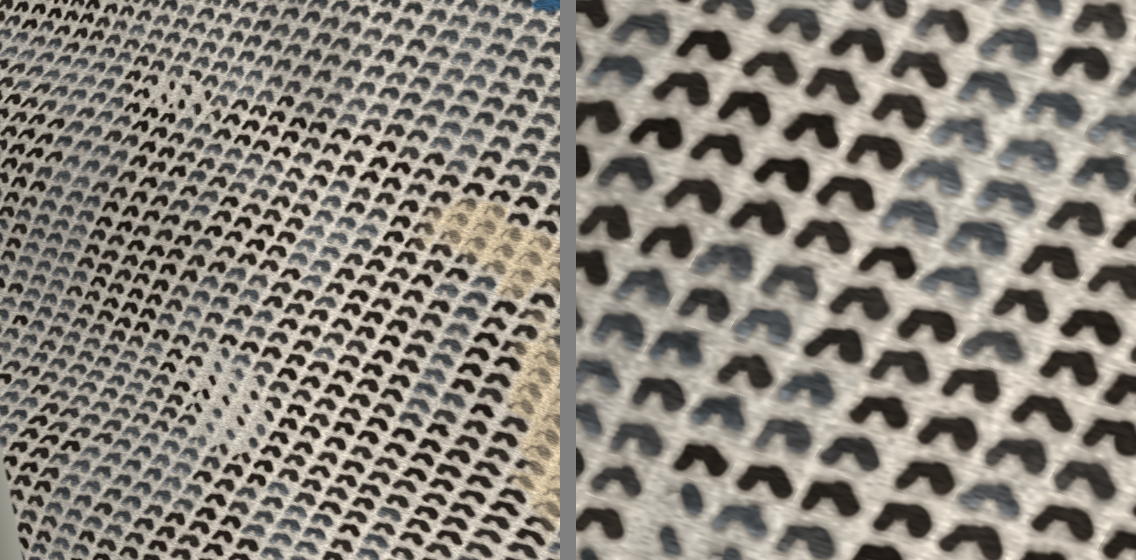
Left: the whole. Right: its middle third, enlarged.
A WebGL 2 fragment shader for this texture:

```glsl
#version 300 es
precision highp float;
// Draped woven cloth: slanted pale cords over hooked dark, blue-grey and cream wefts
uniform vec2 u_resolution;
out vec4 outColor;

float hash(vec2 p) {
  vec3 q = fract(vec3(p.xyx) * 0.1031);
  q += dot(q, q.yzx + 33.33);
  return fract((q.x + q.y) * q.z);
}

float noise(vec2 p) {
  vec2 i = floor(p), f = fract(p);
  f = f * f * (3.0 - 2.0 * f);
  return mix(mix(hash(i), hash(i + vec2(1, 0)), f.x),
             mix(hash(i + vec2(0, 1)), hash(i + vec2(1, 1)), f.x), f.y);
}

float segment(vec2 p, vec2 a, vec2 b) {
  vec2 ab = b - a;
  return length(p - a - ab * clamp(dot(p - a, ab) / dot(ab, ab), 0.0, 1.0));
}

// Soft slanted blot of dye, 1 at its centre
float blot(vec2 p, vec2 centre, vec2 size) {
  vec2 d = p - centre;
  d.y += 0.35 * d.x;
  return 1.0 - smoothstep(0.65, 1.15, length(d / size));
}

// Weave coordinates: x counts cords, y counts rows; both tighten to the left
vec2 weave(vec2 p) {
  float left = 1.0 - smoothstep(0.1, 0.6, p.x);
  p.x += 0.016 * left * sin(p.y * 11.0 + p.x * 4.0);
  p += 0.014 * (vec2(noise(p * 5.0), noise(p * 5.0 + 40.0)) - 0.5);
  float s = p.x - 0.55 * p.y;
  return vec2(24.5 * s - 6.0 * s * s, (p.y - 0.4) * (36.0 - 6.0 * p.x) + 11.0 * p.x);
}

// Signed distance to the dark hook: foot, arch and heavy right side
float hook(vec2 c, float shrink) {
  vec2 q = c.x * vec2(1.42, -0.5) + c.y * vec2(0.55, 1.0);
  float foot = segment(q, vec2(-0.52, -0.10), vec2(-0.27, 0.17)) - 0.15;
  float arch = segment(q, vec2(-0.25, 0.20), vec2(0.20, 0.14)) - 0.17;
  float side = segment(q, vec2(0.20, 0.12), vec2(0.29, -0.18)) - 0.235;
  return min(min(foot, arch) + 0.5 * shrink, side + 0.06 * shrink);
}

void main() {
  vec2 p = gl_FragCoord.xy / u_resolution;
  vec2 w = weave(p);
  vec2 id = floor(w);
  vec2 jitter = vec2(hash(id + 60.0), hash(id + 90.0)) - 0.5;
  vec2 wobble = vec2(noise(w * 3.0), noise(w * 3.0 + 31.0)) - 0.5;
  vec2 cell = fract(w) - 0.5 + 0.09 * jitter + 0.09 * wobble;

  // Dye regions, ragged from cell to cell
  vec2 ragged = p + 0.045 * jitter;
  float band = ragged.y + 0.3 * ragged.x;
  float greyTop = smoothstep(0.935, 0.985, band) * smoothstep(0.12, 0.36, p.x);
  float streak = noise(id * vec2(0.6, 0.17) + 7.0);
  float blue = smoothstep(0.5, 0.75, streak + 0.35 * jitter.x);
  blue = max(blue, blot(ragged, vec2(0.12, 0.87), vec2(0.10, 0.07)));
  blue = max(blue, blot(ragged, vec2(0.18, 0.32), vec2(0.13, 0.10)) * 0.7);
  blue = max(blue, blot(ragged, vec2(0.46, 0.70), vec2(0.11, 0.05)) * 0.8);
  blue *= 1.0 - 0.85 * smoothstep(0.86, 0.89, band) * (1.0 - greyTop) * step(0.35, p.x);
  blue = max(blue, greyTop * (0.55 + 0.4 * streak));
  float cream = blot(ragged, vec2(0.89, 0.56), vec2(0.14, 0.07));
  cream = max(cream, blot(ragged, vec2(0.98, 0.24), vec2(0.06, 0.20)));
  float pale = blot(ragged, vec2(0.41, 0.28), vec2(0.08, 0.08));
  pale = max(pale, blot(ragged, vec2(0.30, 0.83), vec2(0.06, 0.035)));

  // Weft colour seen through the gaps
  float fibre = noise(w * vec2(7.0, 15.0));
  float grain = noise(p * 240.0) - 0.5;
  vec3 weft = vec3(0.125, 0.105, 0.085) + 0.06 * hash(id + 13.0);
  weft = mix(weft, vec3(0.37, 0.39, 0.405) + 0.14 * jitter.y, blue * 0.88);
  weft = mix(weft, vec3(0.57, 0.52, 0.44), cream * 0.8);
  weft *= 0.8 + 0.4 * fibre;
  weft *= 1.0 + (0.5 * blue + 0.2) * smoothstep(0.1, -0.4, cell.y) - 0.25 * blue;

  // Pale threads, rounded towards each gap
  float d = hook(cell, max(pale, 0.35 * cream));
  float crown = smoothstep(-0.02, 0.2, d);
  float cord = smoothstep(0.25, 0.5, abs(cell.x));
  vec3 thread = mix(vec3(0.52, 0.49, 0.45), vec3(0.81, 0.78, 0.73), 0.75 * crown + 0.25 * cord);
  thread = mix(thread, thread * vec3(1.04, 0.99, 0.89), cream);
  thread = mix(thread, thread * vec3(0.96, 0.98, 1.0), blue * 0.6);
  thread *= 0.9 + 0.2 * fibre;

  float soft = 0.05 + 15.0 / u_resolution.y;
  vec3 color = mix(weft, thread, smoothstep(-soft, soft, d));
  color *= 1.0 + 0.16 * grain;

  // Broad folds and falling light
  float light = 0.86 + 0.16 * smoothstep(0.0, 0.65, p.x);
  light *= 0.94 + 0.12 * noise(p * 3.5 + 3.0);
  light *= 1.0 - 0.12 * blot(p, vec2(0.55, 0.95), vec2(0.10, 0.22));
  color *= light;

  // Blue tuft at the top edge and smooth pale rim at the lower left
  float tuft = length((p - vec2(0.98, 1.0)) * vec2(1.0, 1.6)) + 0.02 * noise(p * 90.0);
  color = mix(color, vec3(0.20, 0.34, 0.45) * (0.8 + 0.4 * fibre), 1.0 - smoothstep(0.03, 0.05, tuft));
  float rim = p.x + 0.2 * p.y - 0.042;
  color = mix(color, vec3(0.62, 0.62, 0.58) + 2.5 * rim, 1.0 - smoothstep(-0.004, 0.004, rim));
  outColor = vec4(clamp(color, 0.0, 1.0), 1.0);
}
```
